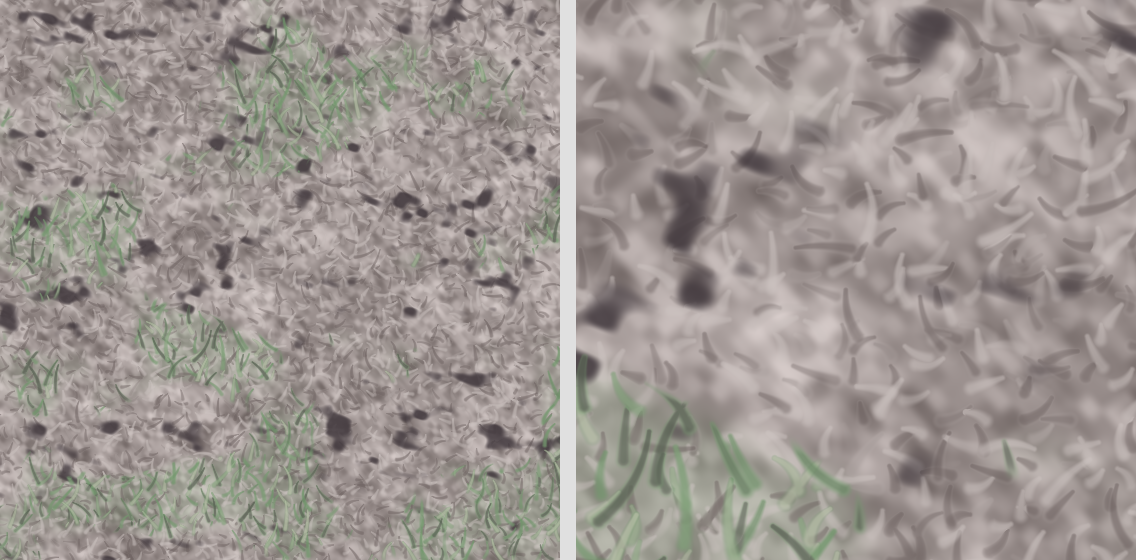
Left, the full canvas; right, a detail of the centre.
This texture is drawn by a Shadertoy shader. Its source:

```glsl
// Dry, trampled soil with sparse grass: mottled noise forms the ground,
// layers of short soft strokes form the litter and the green blades, and
// stretched noise cuts dark crevices that alternate with rows of tufts.

const vec3 SOIL        = vec3(0.640, 0.598, 0.590);
const vec3 STRAW       = vec3(0.800, 0.765, 0.755);
const vec3 DEBRIS      = vec3(0.440, 0.395, 0.390);
const vec3 CREVICE     = vec3(0.250, 0.215, 0.235);
const vec3 MOSS        = vec3(0.595, 0.610, 0.555);
const vec3 GRASS_DARK  = vec3(0.350, 0.390, 0.330);
const vec3 GRASS_GREEN = vec3(0.440, 0.590, 0.420);
const vec3 GRASS_PALE  = vec3(0.690, 0.735, 0.630);

const float SOIL_CONTRAST = 0.46;
const float ROWS          = 4.0;   // grassy rows across the canvas
const float ROW_OFFSET    = 0.08;  // height of the lowest row
const float TAU           = 6.2831853;

// Integer hash: three random values per cell and seed
vec3 hash3(vec2 cell, float seed) {
    uvec3 v = uvec3(ivec3(vec3(cell, seed)) + 4096);
    v = v * 1664525u + 1013904223u;
    v.x += v.y * v.z; v.y += v.z * v.x; v.z += v.x * v.y;
    v ^= v >> 16u;
    v.x += v.y * v.z; v.y += v.z * v.x; v.z += v.x * v.y;
    return vec3(v >> 8u) / 16777216.0;
}

float noise(vec2 p, float seed) {
    vec2 i = floor(p), f = fract(p);
    f = f * f * f * (f * (f * 6.0 - 15.0) + 10.0);
    float low  = mix(hash3(i, seed).x, hash3(i + vec2(1, 0), seed).x, f.x);
    float high = mix(hash3(i + vec2(0, 1), seed).x, hash3(i + vec2(1, 1), seed).x, f.x);
    return mix(low, high, f.y);
}

vec2 rotate(vec2 p, float angle) {
    float c = cos(angle), s = sin(angle);
    return vec2(c * p.x - s * p.y, s * p.x + c * p.y);
}

// One bent, tapered stroke per cell; returns coverage and random tone.
// size is half length and half width, spread the lean from vertical.
vec2 strokes(vec2 uv, float cells, vec2 size, float spread, float density, float seed) {
    vec2 home = floor(uv * cells);
    vec2 result = vec2(0.0, 0.5);
    for (int y = -1; y <= 1; y++)
    for (int x = -1; x <= 1; x++) {
        vec2 cell = home + vec2(x, y);
        vec3 place = hash3(cell, seed);
        vec3 look = hash3(cell, seed + 1.0);
        float halfLength = size.x * mix(0.4, 1.0, look.x);
        vec2 p = rotate(uv - (cell + place.xy) / cells, (place.z * 2.0 - 1.0) * spread);
        float along = clamp(p.y / halfLength, -1.0, 1.0);
        p.x += (look.y - 0.5) * 0.6 * halfLength * along * along;
        float d = length(vec2(p.x, max(abs(p.y) - halfLength, 0.0)));
        float width = size.y * (0.85 - 0.35 * along);
        float cover = 1.0 - smoothstep(0.15 * width, width, d);
        cover *= smoothstep(0.0, 0.25, density - fract(look.y * 7.0 + look.x));
        result = vec2(max(result.x, cover), mix(result.y, look.z, cover));
    }
    return result;
}

vec3 addLitter(vec3 color, vec2 layer, float strength) {
    vec3 tint = mix(DEBRIS, STRAW, smoothstep(0.25, 0.6, layer.y));
    return mix(color, tint, layer.x * strength);
}

vec3 addGrass(vec3 color, vec2 layer, float strength) {
    vec3 tint = mix(GRASS_DARK, GRASS_GREEN, smoothstep(0.15, 0.4, layer.y));
    tint = mix(tint, GRASS_PALE, smoothstep(0.5, 0.95, layer.y));
    return mix(color, tint, layer.x * strength);
}

void mainImage(out vec4 fragColor, in vec2 fragCoord) {
    vec2 uv = fragCoord / iResolution.y;

    // Wavering rows: +1 on the grass, -1 on the bare strips between
    float waver = 0.10 * (noise(uv * 3.0, 10.0) - 0.5);
    float row = cos(TAU * ROWS * (uv.y - ROW_OFFSET + waver));

    // Mottled soil
    float grain = 0.25 * noise(uv * vec2(9.0, 15.0), 20.0)
                + 0.42 * noise(rotate(uv, 0.5) * vec2(42.0, 62.0), 21.0)
                + 0.40 * noise(rotate(uv, -0.7) * vec2(105.0, 80.0), 22.0);
    vec3 color = SOIL + SOIL_CONTRAST * (grain - 0.535);

    // Grass cover, with a faint green cast on the soil below
    float patches = 0.65 * noise(uv * vec2(6.0, 8.0), 30.0)
                  + 0.35 * noise(uv * vec2(15.0, 17.0), 31.0);
    float cover = smoothstep(0.46, 0.78, patches + 0.12 * row);
    color = mix(color, MOSS + 0.35 * (grain - 0.535), 0.75 * cover);

    // Straw and debris
    color = addLitter(color, strokes(uv, 60.0, vec2(0.011, 0.0048), 1.6, 0.85, 40.0), 0.50);
    color = addLitter(color, strokes(uv, 36.0, vec2(0.018, 0.0050), 1.6, 0.65, 50.0), 0.55);

    // Dark crevices, flat and broken, mostly on the bare strips
    float cracks = 0.58 * noise(uv * vec2(15.0, 34.0), 60.0)
                 + 0.42 * noise(rotate(uv, 0.4) * vec2(44.0, 66.0), 61.0);
    float crevice = smoothstep(0.67, 0.88, cracks - 0.05 * row - 0.02);
    color = mix(color, CREVICE, 0.85 * crevice);

    // Blades, upright and fanned out
    color = addGrass(color, strokes(uv, 34.0, vec2(0.021, 0.0050), 0.9, cover * 1.2, 70.0), 0.65);
    color = addGrass(color, strokes(uv, 24.0, vec2(0.032, 0.0056), 0.8, cover * 1.1, 80.0), 0.75);

    fragColor = vec4(clamp(color, 0.0, 1.0), 1.0);
}
```
